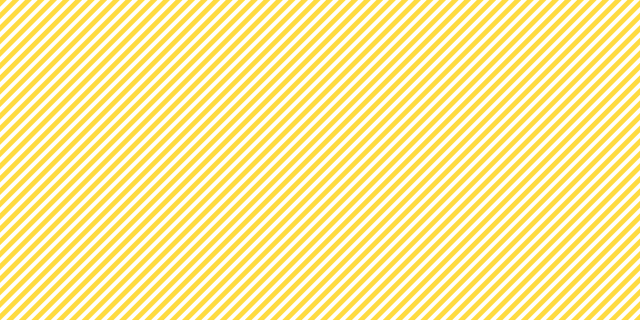
A Shadertoy shader for this pattern:

```glsl
// Thin diagonal yellow stripes on a white ground, rising to the right.

const vec3 YELLOW = vec3(1.0, 0.86, 0.25);
const vec3 WHITE = vec3(1.0, 1.0, 0.995);
const float STRIPES_ACROSS = 51.0;
const float YELLOW_SHARE = 0.545;

// Coverage of a band filling the first part of each unit period.
float stripeCoverage(float phase, float share, float blur) {
    float fromCentre = abs(fract(phase - 0.5 * share + 0.5) - 0.5);
    return clamp((0.5 * share - fromCentre) / blur + 0.5, 0.0, 1.0);
}

void mainImage(out vec4 fragColor, in vec2 fragCoord) {
    // Measure down from the upper left corner, in canvas widths.
    vec2 position = vec2(fragCoord.x, iResolution.y - fragCoord.y) / iResolution.x;

    // Equal steps across and down give 45 degree stripes.
    float phase = (position.x + position.y) * STRIPES_ACROSS;

    // One pixel along the stripe normal, in periods.
    float pixel = sqrt(2.0) * STRIPES_ACROSS / iResolution.x;

    float coverage = stripeCoverage(phase, YELLOW_SHARE, pixel);
    fragColor = vec4(mix(WHITE, YELLOW, coverage), 1.0);
}
```
